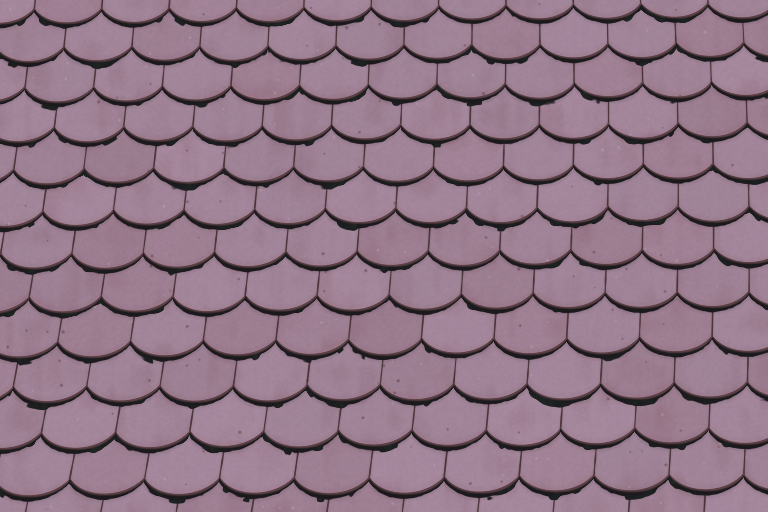
Reproduce this texture procedurally as a Shadertoy shader.

```glsl
const vec3 CLAY = vec3(0.635, 0.522, 0.602);
const vec3 ROSY_CLAY = vec3(0.59, 0.46, 0.53);
const vec3 RIM = vec3(0.36, 0.25, 0.27);
const vec3 SHADOW = vec3(0.105, 0.10, 0.11);
const vec3 MOSS = vec3(0.12, 0.15, 0.14);

// Row spacing as a quadratic: first edge, step, growth of the step
const vec3 ROWS = vec3(0.0469, 0.0754, 0.00078);

float hash(vec2 p) {
    return fract(sin(dot(p, vec2(127.1, 311.7))) * 43758.5453);
}

float noise(vec2 p) {
    vec2 i = floor(p), f = fract(p);
    f = f * f * (3.0 - 2.0 * f);
    return mix(mix(hash(i), hash(i + vec2(1, 0)), f.x),
               mix(hash(i + vec2(0, 1)), hash(i + vec2(1, 1)), f.x), f.y);
}

float rowEdge(float row) {
    return ROWS.x + row * (ROWS.y + ROWS.z * row);
}

float rowAt(float y) {
    float root = sqrt(ROWS.y * ROWS.y + 4.0 * ROWS.z * (y - ROWS.x));
    return (root - ROWS.y) / (2.0 * ROWS.z);
}

float tileWidth(float y) {
    return 0.1314 + 0.016 * y;
}

float columnOrigin(float y) {
    return 0.791 - y * (0.02 + 0.0589 * y);
}

// Rise of the rounded lower edge, in tile widths
float arcRise(float x) {
    return 0.40 * (1.0 - sqrt(max(1.0 - x * x / 0.314, 0.0)));
}

// Small round flecks scattered one per grid cell, kept with the given chance
float flecks(vec2 p, float chance, float radius, float soft) {
    vec2 cell = floor(p);
    vec2 centre = 0.25 + 0.5 * vec2(hash(cell + 3.1), hash(cell + 8.7));
    float dist = length(fract(p) - centre);
    float size = radius * (0.5 + hash(cell + 5.3));
    return step(hash(cell), chance) * (1.0 - smoothstep(size - soft, size + soft, dist));
}

// Weathered clay with a tone of its own for each tile
vec3 tileFace(vec2 p, float x, vec2 id, float below, float px) {
    float streak = noise(vec2(p.x * 55.0, p.y * 9.0) + id * 7.0);
    float cloud = noise(p * 22.0 + id * 3.0);
    float grain = noise(p * 210.0);
    float rosy = 0.5 * smoothstep(0.55, 1.0, hash(id + 4.0));
    rosy += 0.55 * smoothstep(0.45, 0.9, cloud * 0.6 + streak * 0.4);
    rosy += 0.4 * smoothstep(-0.10, 0.0, below);
    vec3 color = mix(CLAY, ROSY_CLAY, clamp(rosy, 0.0, 1.0));
    color *= 0.985 + 0.04 * (hash(id) - 0.5) + 0.035 * grain;

    // Lichen and dirt flecks
    color = mix(color, vec3(0.72, 0.64, 0.69), 0.5 * flecks(p * 36.0, 0.06, 0.07, 0.06));
    color = mix(color, RIM, 0.55 * flecks(p * 29.0 + 17.0, 0.07, 0.06, 0.06));

    // Joint against the neighbouring tiles
    float gap = 0.5 - abs(x);
    float halfWidth = 0.005 + 0.006 * noise(p * 60.0);
    float joint = 1.0 - smoothstep(halfWidth - 0.5 * px, halfWidth + 0.8 * px, gap);
    color = mix(color, ROSY_CLAY * 0.9, 0.3 * (1.0 - smoothstep(0.0, 0.045, gap)));
    return mix(color, RIM * 0.65, 0.85 * joint);
}

// Thickness of a tile and the mossy shadow under it, as colour and cover
vec4 tileRim(vec2 p, float x, float below, float px) {
    float clump = smoothstep(0.62, 0.9, noise(p * 48.0));
    float rough = noise(p * 130.0);
    float depth = 0.058 + 0.018 * (1.0 - 2.0 * abs(x)) + 0.014 * rough + 0.045 * clump;
    float cover = 1.0 - smoothstep(depth - 0.6 * px, depth + 0.9 * px, below);
    float lit = 0.022 + 0.018 * smoothstep(-0.1, 0.4, x);
    vec3 dark = mix(SHADOW, MOSS, clump * rough);
    vec3 color = mix(RIM, dark, smoothstep(lit - 0.018, lit + 0.018, below));
    return vec4(color, cover);
}

void mainImage(out vec4 fragColor, in vec2 fragCoord) {
    vec2 uv = fragCoord / iResolution.xy;
    vec2 p = vec2(uv.x * 1.5, 1.0 - uv.y);
    p.y += 0.0075 * (p.x - 0.75);

    float width = tileWidth(p.y);
    float px = 1.0 / (iResolution.y * width);
    float column = (p.x - columnOrigin(p.y)) / width;
    float nearestRow = ceil(rowAt(p.y));
    vec3 color = CLAY;

    // Lay three overlapping rows, the lowest first
    for (int i = 1; i >= -1; i--) {
        float row = nearestRow + float(i);
        float s = column - 0.5 * row;
        vec2 id = vec2(floor(s + 0.5), row);
        float x = s - id.x;
        float slip = 0.022 * (hash(id + 9.0) - 0.5);
        float below = (p.y - rowEdge(row)) / width + arcRise(x) + 0.065 + slip;

        vec4 rim = tileRim(p, x, below, px);
        color *= 1.0 - 0.12 * (1.0 - smoothstep(0.05, 0.15, below));
        color = mix(color, rim.rgb, rim.a);
        float face = 1.0 - smoothstep(-0.6 * px, 0.6 * px, below);
        color = mix(color, tileFace(p, x, id, below, px), face);
    }
    fragColor = vec4(color, 1.0);
}
```
